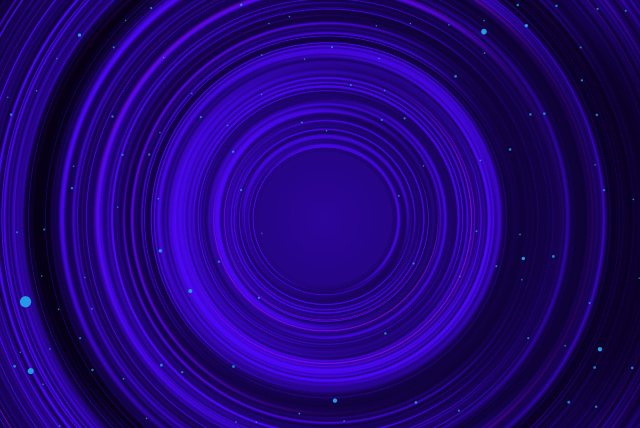
This background is drawn by a Shadertoy shader. Its source:

```glsl
// Violet light trails circling a calm central disk, sprinkled with cyan sparks.
// Rippled directional bands set the large glow, a loop of hashed arcs adds the
// fine streaks, and a jittered cell grid scatters the sparks.

float hash(float n) {
    return fract(sin(n * 12.9898) * 43758.5);
}

vec2 hash2(vec2 cell) {
    float n = dot(cell, vec2(17.3, 59.7));
    return vec2(hash(n + 3.1), hash(n + 8.7));
}

float bell(float d, float width) {
    return exp(-d * d / (width * width));
}

// Broad bands: radius, width, strength, brightest direction
float glowBands(float r, float angle) {
    vec4 bands[12] = vec4[12](
        vec4(.182, .007, .10, 2.5), vec4(.252, .024, .28, 3.1),
        vec4(.340, .028, .50, 3.3), vec4(.368, .024, .46, -1.8),
        vec4(.400, .007, .46, 0.3), vec4(.530, .036, .40, 3.7),
        vec4(.558, .006, .45, 0.0), vec4(.622, .011, .62, 2.8),
        vec4(.642, .005, .58, -.2), vec4(.742, .028, .46, 3.2),
        vec4(.830, .085, .30, .7), vec4(.820, .080, .30, 3.85));
    float sum = 0.0;
    for (int i = 0; i < 12; i++) {
        vec4 b = bands[i];
        float facing = .5 + .5 * cos(angle - b.w);
        sum += b.z * bell(r - b.x, b.y) * mix(.15, 1.0, facing * facing);
    }
    return sum;
}

// Layered sines along the radius, around zero
float ripple(float r, float angle) {
    float bend = .5 * sin(angle + r * 9.0);
    return .6 * sin(r * 210.0 + 2.0 * sin(r * 73.0) + bend)
         + .4 * sin(r * 437.0 + 2.0 * sin(r * 117.0) - bend);
}

// Thin arcs: x is blue light, y is purple tint
vec2 streaks(float r, float angle, float px) {
    vec2 sum = vec2(0);
    for (int i = 0; i < 110; i++) {
        float n = float(i);
        float radius = .162 + .007 * (n + .9 * hash(n + .3));
        float width = mix(.0014, .0044, pow(hash(n + 40.7), 2.0));
        float arc = smoothstep(-.7, .7, cos(angle - 6.283 * hash(n + 81.2)));
        float line = bell(r - radius, max(width, px * .6));
        float light = line * arc * mix(.14, .62, hash(n + 133.9));
        sum += light * vec2(1.0, step(.8, hash(n + 170.4)));
    }
    return sum;
}

float spark(vec2 offset, float radius, float px) {
    return 1.0 - smoothstep(radius - px * .7, radius + px * .7, length(offset));
}

float sparks(vec2 p, float px) {
    // Small scattered sparks
    vec2 cell = floor(p / .085);
    vec2 rnd = hash2(cell);
    vec2 spot = (cell + .15 + .7 * rnd) * .085;
    float chance = hash(dot(cell, vec2(31.7, 7.9)) + 2.4);
    float size = mix(.0016, .0034, pow(rnd.y, 2.0));
    float lit = .8 * spark(p - spot, size, px) * step(chance, .45);
    lit *= smoothstep(.150, .160, length(p - vec2(.016, -.011)));

    // Larger foreground sparks: position, radius
    vec3 large[10] = vec3[10](
        vec3(-.688, -.205, .0130), vec3(-.676, -.367, .0070),
        vec3(.383, .426, .0065), vec3(.035, -.436, .0050),
        vec3(.654, -.316, .0050), vec3(.475, -.104, .0038),
        vec3(-.303, -.180, .0045), vec3(-.373, -.086, .0038),
        vec3(-.562, .418, .0038), vec3(.482, .440, .0038));
    for (int i = 0; i < 10; i++)
        lit = max(lit, spark(p - large[i].xy, large[i].z, px));
    return lit;
}

void mainImage(out vec4 fragColor, in vec2 fragCoord) {
    float px = 1.0 / iResolution.y;
    vec2 p = (fragCoord - .5 * iResolution.xy) * px;

    // Outer rings drift slightly to the right
    vec2 q = p - vec2(.008 + .022 * length(p), -.011);
    float r = length(q);
    float angle = atan(q.y, q.x);
    float side = q.x / max(r, .001);

    // Base light: disk, lit inner zone, darker surroundings
    float inner = 1.0 - smoothstep(.385, .425, r);
    float outside = mix(.29, .23, smoothstep(-.6, .9, side));
    outside *= mix(1.0, .55, smoothstep(.54, .72, r));
    float light = mix(outside, mix(.46, .38, smoothstep(-.7, .7, side)), inner);
    float disk = 1.0 - smoothstep(.155, .163, r);
    float ring = 1.0 - disk;
    light = mix(light, .60 - .5 * r, disk);

    // Streaks fade on the right and in the dark gap on the left
    float quiet = smoothstep(.41, .44, r) * smoothstep(.35, .95, side);
    float gap = bell(r - .680, .030) * smoothstep(.3, .9, -side);
    float wave = ripple(r, angle) * ring;
    float corner = smoothstep(.62, .80, r) * smoothstep(.25, .6, abs(q.y) / max(r, .001));
    vec2 trails = streaks(r, angle, px) * (1.0 - .75 * quiet) * ring;
    trails *= 1.0 + .35 * corner;
    light += glowBands(r, angle) * ring * (.82 + .40 * wave) + trails.x;
    light += wave * mix(.03, .075, inner) * (1.0 - quiet);
    light *= 1.0 - .65 * gap;
    light *= 1.0 - .35 * smoothstep(.66, .74, r) * smoothstep(.75, .95, side);

    // Gentle shoulder keeps overlapping trails saturated
    light = max(light, .09);
    light = min(light, .72) + .27 * (1.0 - exp(-max(light - .72, 0.0) * 3.2));
    vec3 color = light * vec3(.24 + .07 * light, .028, 1.0);
    color += trails.y * vec3(.24, .0, -.12);
    color = mix(color, vec3(.14, .60, .90), sparks(p, px));
    fragColor = vec4(clamp(color, 0.0, 1.0), 1.0);
}
```
